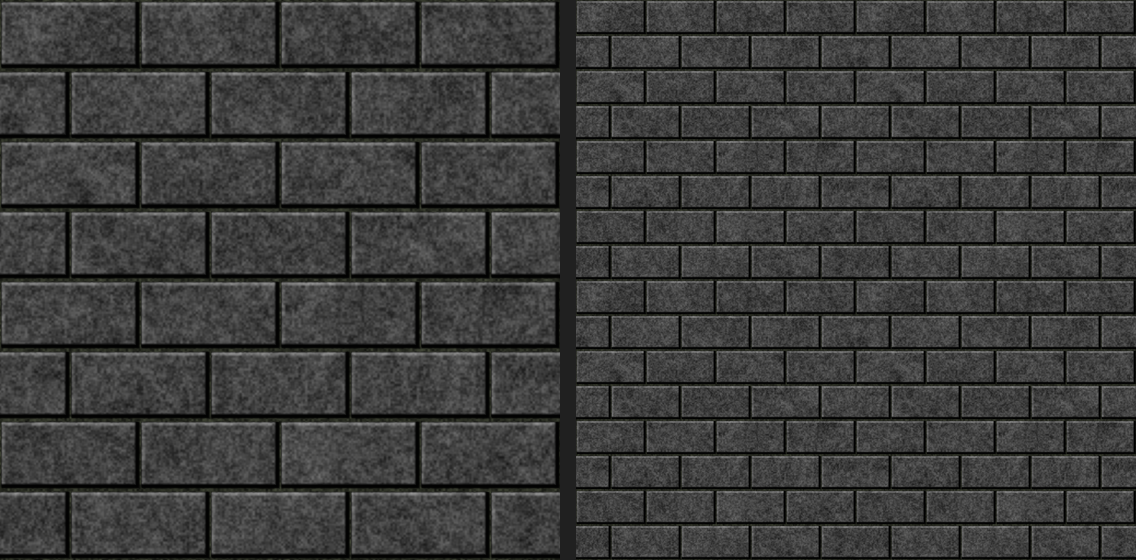
Left, the tile; right, the same tile 2 across and 2 down.
This texture is drawn by a Shadertoy shader. Its source:

```glsl
// Seamless wall of dark grey bevelled bricks in running bond with mossy mortar.

const vec2 BRICKS = vec2(4.0, 8.0);              // repeats across and down
const vec2 MARGIN_LOW = vec2(0.0026, 0.0048);    // mortar left of and below a brick
const vec2 MARGIN_HIGH = vec2(0.0026, 0.0036);   // mortar right of and above a brick
const float CORNER_RADIUS = 0.0025;
const float EDGE_SOFTNESS = 0.0018;
const float BEVEL_WIDTH = 0.0092;
const float SHADOW_CORE = 0.0030;                // black part of the shaded bevel
const float SHADOW_END = 0.0088;
const float CAST_SHADOW = 0.0036;                // reach of the shadow on the mortar

const vec3 STONE_COLOR = vec3(0.258, 0.258, 0.257);
const vec3 MORTAR_DARK = vec3(0.055, 0.058, 0.045);
const vec3 MORTAR_MOSS = vec3(0.270, 0.290, 0.225);
const vec3 SHADOW_COLOR = vec3(0.008);

const float GRAIN_AMOUNT = 0.23;
const float MOTTLE_AMOUNT = 0.08;
const float BLOTCH_AMOUNT = 0.10;
const float BRICK_VARIATION = 0.015;
const float TOP_LIGHT = 0.20;
const float LEFT_LIGHT = 0.12;

// Integer hash of a cell, result 0 to 1
float hash(vec2 cell, float salt) {
    uvec3 v = uvec3(ivec3(vec3(cell, salt)));
    uint h = v.x * 1597334673u ^ v.y * 3812015801u ^ v.z * 2798796415u;
    h = (h ^ (h >> 16)) * 2146121005u;
    h = (h ^ (h >> 15)) * 2221713035u;
    h ^= h >> 16;
    return float(h >> 8) / 16777216.0;
}

// Value noise that wraps after a whole number of cells
float noise(vec2 uv, vec2 period, float salt) {
    vec2 p = uv * period;
    vec2 cell = floor(p);
    vec2 f = p - cell;
    f = f * f * (3.0 - 2.0 * f);
    vec2 a = mod(cell, period);
    vec2 b = mod(cell + 1.0, period);
    float low = mix(hash(a, salt), hash(vec2(b.x, a.y), salt), f.x);
    float high = mix(hash(vec2(a.x, b.y), salt), hash(b, salt), f.x);
    return mix(low, high, f.y);
}

float roundedBox(vec2 p, vec2 halfSize, float radius) {
    vec2 q = abs(p) - halfSize + radius;
    return length(max(q, 0.0)) + min(max(q.x, q.y), 0.0) - radius;
}

// Soft ridge just inside an edge
float bevelLight(float d) {
    return smoothstep(-0.0015, 0.0028, d) * (1.0 - smoothstep(0.0028, BEVEL_WIDTH, d));
}

void mainImage(out vec4 fragColor, in vec2 fragCoord) {
    vec2 uv = fragCoord / iResolution.xy;
    float softness = max(EDGE_SOFTNESS, 0.75 / iResolution.y);

    // Running bond: every other course moves by half a brick
    vec2 grid = uv * BRICKS;
    float course = floor(grid.y);
    grid.x += 0.5 * (1.0 - mod(course, 2.0));
    vec2 brickId = mod(floor(grid), BRICKS);
    vec2 cellSize = 1.0 / BRICKS;
    vec2 local = fract(grid) * cellSize;

    // Distances to the brick edges
    vec2 fromLow = local - MARGIN_LOW;
    vec2 fromHigh = cellSize - MARGIN_HIGH - local;
    vec2 halfSize = 0.5 * (cellSize - MARGIN_LOW - MARGIN_HIGH);
    float outline = roundedBox(fromLow - halfSize, halfSize, CORNER_RADIUS);
    float brickMask = 1.0 - smoothstep(-softness, softness, outline);

    // Stone surface: fine grain, mottling and broad stains
    float grain = 0.5 * noise(uv, vec2(256.0), 1.0) + 0.5 * noise(uv, vec2(170.0), 2.0);
    float mottle = noise(uv, vec2(76.0), 3.0);
    float blotch = 0.6 * noise(uv, vec2(16.0, 18.0), 4.0) + 0.4 * noise(uv, vec2(33.0), 5.0);
    float tone = GRAIN_AMOUNT * (grain - 0.5)
               + MOTTLE_AMOUNT * (mottle - 0.5)
               + BLOTCH_AMOUNT * (blotch - 0.5)
               + BRICK_VARIATION * (hash(brickId, 6.0) - 0.5);
    vec3 stone = STONE_COLOR + tone;

    // Worn light on the top and left bevels, shadow on the right and bottom
    float wear = 0.75 + 0.5 * noise(uv, vec2(96.0), 7.0);
    float light = max(TOP_LIGHT * bevelLight(fromHigh.y), LEFT_LIGHT * bevelLight(fromLow.x));
    stone += light * wear;
    float shadeDistance = min(fromHigh.x, fromLow.y);
    float shadow = 1.0 - smoothstep(SHADOW_CORE, SHADOW_END, shadeDistance);
    stone = mix(stone, SHADOW_COLOR, shadow);

    // Speckled mortar, darkened beside the shaded brick edges
    float speckle = 0.6 * noise(uv, vec2(256.0), 8.0) + 0.4 * noise(uv, vec2(150.0), 9.0);
    vec3 mortar = mix(MORTAR_DARK, MORTAR_MOSS, speckle);
    float besideShade = smoothstep(-softness, softness, min(fromHigh.y, fromLow.x));
    float castShadow = besideShade * (1.0 - smoothstep(0.0, CAST_SHADOW, -shadeDistance));
    mortar = mix(mortar, SHADOW_COLOR, 0.85 * castShadow);

    fragColor = vec4(mix(mortar, stone, brickMask), 1.0);
}
```
